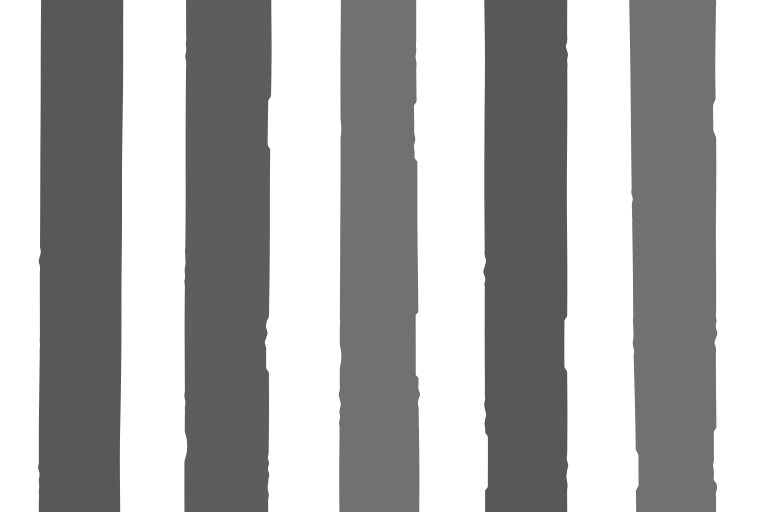
Reproduce this pattern procedurally as a WebGL 2 fragment shader.

```glsl
#version 300 es
precision highp float;
// Five upright grey stripes on white, like hand-cut strips of paper.
// Each stripe tapers a little between its foot and its head; gradient noise
// adds a slow wobble, shallow steps and a few small nicks to both edges.

#define STRIPES 5
#define FIRST_CENTRE 0.1055
#define PITCH 0.1927
#define WOBBLE 0.0022
#define STEP_DEPTH 0.0035
#define NICK_DEPTH 0.0045
#define PAPER vec3(1.0)

uniform vec2 u_resolution;
out vec4 outColor;

// Grey level of each stripe, left to right.
const float TONE[STRIPES] = float[](0.345, 0.365, 0.445, 0.345, 0.445);

// Edge offsets from the stripe centre, in thousandths of the canvas width:
// left foot, left head, right foot, right head.
const vec4 EDGES[STRIPES] = vec4[](
    vec4(-55.0, -52.0, 51.0, 55.0),
    vec4(-58.0, -56.0, 51.0, 55.0),
    vec4(-49.0, -47.0, 55.0, 51.0),
    vec4(-52.0, -53.0, 55.0, 55.0),
    vec4(-48.0, -57.0, 56.0, 56.0));

float hash(vec2 p) {
    vec3 q = fract(vec3(p.xyx) * 0.1031);
    q += dot(q, q.yzx + 33.33);
    return fract((q.x + q.y) * q.z);
}

// One-dimensional gradient noise, about -0.5 to 0.5.
float gradientNoise(float x, float seed) {
    float cell = floor(x);
    float f = x - cell;
    float slopeA = 2.0 * hash(vec2(cell, seed)) - 1.0;
    float slopeB = 2.0 * hash(vec2(cell + 1.0, seed)) - 1.0;
    float fade = f * f * f * (f * (6.0 * f - 15.0) + 10.0);
    return mix(slopeA * f, slopeB * (f - 1.0), fade);
}

// How far the cut strays into the stripe at height y.
float edgeWear(float y, float seed) {
    float wobble = WOBBLE * gradientNoise(y * 6.0, seed);
    float steps = STEP_DEPTH * smoothstep(0.17, 0.21, gradientNoise(y * 7.0, seed + 20.0));
    float sparse = smoothstep(0.12, 0.25, gradientNoise(y * 11.0, seed + 40.0));
    float nicks = NICK_DEPTH * sparse * gradientNoise(y * 75.0, seed + 60.0);
    return wobble + steps + nicks;
}

void main() {
    vec2 p = gl_FragCoord.xy / u_resolution.x;
    float rise = gl_FragCoord.y / u_resolution.y;
    float pixel = 1.0 / u_resolution.x;
    vec3 color = PAPER;

    for (int i = 0; i < STRIPES; i++) {
        float seed = float(i) * 3.0 + 7.0;
        float x = p.x - FIRST_CENTRE - PITCH * float(i);

        // Tapered edges, each with its own wear
        vec2 edges = 0.001 * mix(EDGES[i].xz, EDGES[i].yw, rise);
        edges.x += edgeWear(p.y, seed);
        edges.y -= edgeWear(p.y, seed + 101.0);

        // Signed distance to the nearer edge, positive inside
        float inside = min(x - edges.x, edges.y - x);
        float cover = clamp(inside / pixel + 0.5, 0.0, 1.0);
        color = mix(color, vec3(TONE[i]), cover);
    }
    outColor = vec4(color, 1.0);
}
```
